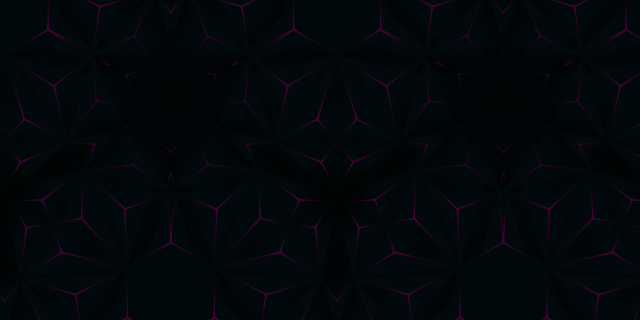
This background is drawn by a Shadertoy shader. Its source:

```glsl
// Dark kaleidoscope of faceted stars with thin magenta ridges.
// The plane is folded by mirrors into one equilateral triangle (side 1), where
// tapered ridges run from bright joints to star centres and light the facets.

const float HEIGHT = 0.8660254;      // height of the mirror triangle
const float SIDES_PER_CANVAS = 1.6667;
const vec2 ORIGIN = vec2(0.0143, 0.3854);
const vec3 BLACK = vec3(0.004, 0.015, 0.016);
const vec3 TEAL = vec3(0.002, 0.034, 0.046);
const vec3 WINE = vec3(0.23, 0.014, 0.13);
const vec3 MAGENTA = vec3(0.27, 0.008, 0.22);

// Reflects p back when it lies beyond the mirror dot(p, n) = c.
vec2 mirror(vec2 p, vec2 n, float c) {
    return p - 2.0 * max(dot(p, n) - c, 0.0) * n;
}

// Folds the plane into the triangle with its apex at the origin.
vec2 foldTriangle(vec2 p) {
    p.x = abs(mod(p.x + HEIGHT, 2.0 * HEIGHT) - HEIGHT);
    for (int i = 0; i < 6; i++) {
        p = mirror(p, vec2(-0.5, HEIGHT), 0.0);
        p = mirror(p, vec2(-0.5, -HEIGHT), 0.0);
        p = mirror(p, vec2(1.0, 0.0), HEIGHT);
    }
    return p;
}

// Ridge from a joint to a star: x = line strength, y = light on its facets.
vec2 ridge(vec2 p, vec2 joint, vec2 star, float px) {
    vec2 axis = star - joint;
    vec2 q = p - joint;
    float len = length(axis);
    float along = dot(q, axis) / (len * len);
    float t = clamp(along, 0.0, 1.0);
    float d = length(q - axis * t);
    float width = mix(0.0056, 0.0008, sqrt(t));
    float line = 1.0 - smoothstep(width - 0.6 * px, width + 0.6 * px, d);
    line *= 1.0 - smoothstep(-0.1, 1.0, t);

    // A wedge opening from the star, with one side in half shade.
    float across = (axis.x * q.y - axis.y * q.x) / len;
    float room = (1.0 - along) * len;
    float wedge = 1.0 - smoothstep(-px, px, abs(across) - 0.34 * room);
    wedge *= smoothstep(-0.7, -0.3, along);
    float side = mix(0.65, 1.0, smoothstep(-px, px, across));
    return vec2(line, wedge * side);
}

// Three ridges sharing one joint.
vec2 tripod(vec2 p, vec2 joint, vec2 a, vec2 b, vec2 c, float px) {
    vec2 r = max(ridge(p, joint, a, px), ridge(p, joint, b, px));
    return max(r, ridge(p, joint, c, px));
}

void mainImage(out vec4 fragColor, in vec2 fragCoord) {
    float px = SIDES_PER_CANVAS / iResolution.y;
    vec2 p = foldTriangle((fragCoord / iResolution.y - ORIGIN) * SIDES_PER_CANVAS);

    // Star centres, where ridges thin out.
    vec2 mainStar = vec2(0.410, 0.139);
    vec2 hexStar = vec2(0.637, -0.368);
    vec2 sideStar = vec2(HEIGHT, 0.026);
    vec2 innerStar = vec2(0.723, 0.300);
    vec2 smallStar = vec2(0.245, -0.1415);
    vec2 petalTip = vec2(0.0375, -0.0217);
    vec2 hexCorner = vec2(HEIGHT, -0.239);

    // Joints inside the triangle; the first is a faint one.
    vec2 r = tripod(p, vec2(0.671, 0.165), mainStar, sideStar, innerStar, px);
    r.x *= 0.65;
    r = max(r, tripod(p, vec2(0.627, -0.065), mainStar, hexStar, sideStar, px));
    r = max(r, tripod(p, vec2(0.401, -0.113), mainStar, hexStar, smallStar, px));
    r = max(r, tripod(p, vec2(0.197, -0.017), mainStar, petalTip, smallStar, px));

    // Ridges that start on a mirror and become chevrons.
    r = max(r, ridge(p, hexCorner, hexStar, px));
    r = max(r, ridge(p, hexCorner, vec2(0.849, 0.05), px));
    vec2 edgeRidge = ridge(p, vec2(0.471, 0.272), mainStar, px);
    r = max(r, edgeRidge * vec2(0.7, 1.0));
    float chevrons = ridge(p, vec2(HEIGHT, 0.230), vec2(0.775, 0.325), px).x;
    chevrons = max(chevrons, ridge(p, vec2(HEIGHT, 0.126), vec2(0.835, 0.02), px).x);
    chevrons = max(chevrons, 0.5 * ridge(p, vec2(0.627, 0.362), vec2(0.72, 0.375), px).x);
    r.x = max(r.x, 0.55 * chevrons);

    // Lit hexagon at one corner, dim heart at another, shade at the apex.
    vec2 fromHex = p - vec2(HEIGHT, -0.5);
    float hexagon = dot(fromHex, vec2(-0.5, HEIGHT)) - 0.229;
    r.y = mix(0.8, r.y, smoothstep(-px, px, hexagon));
    r.y *= smoothstep(0.10, 0.24, length(p));
    float heart = 1.0 - smoothstep(0.12, 0.34, distance(p, vec2(HEIGHT, 0.5)));
    r.y = mix(r.y, 0.35, heart);

    vec3 color = mix(BLACK, TEAL, r.y);
    color = mix(color, mix(WINE, MAGENTA, r.x), r.x);
    fragColor = vec4(color, 1.0);
}
```
